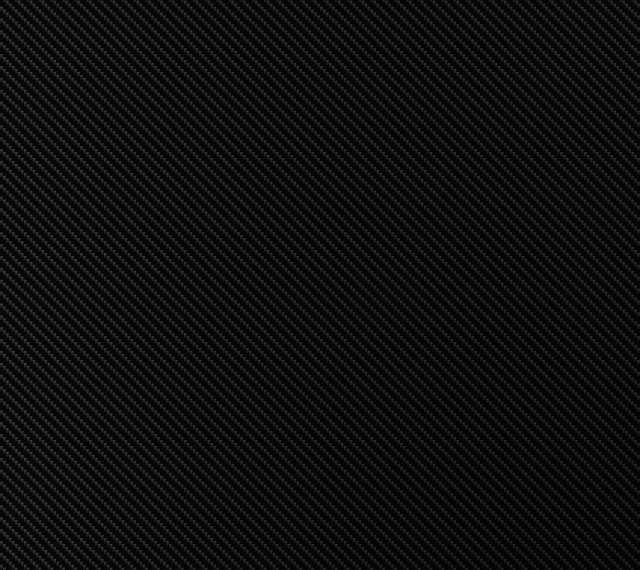
Reproduce this texture procedurally as a Shadertoy shader.

```glsl
// Black carbon-fibre twill: stair-stepped grey bricks under a soft uneven light.
#define REPEATS vec2(54.0, 48.0)   // twill repeats across and down
#define THREADS 4.0                // columns in one repeat
#define BRICK_HEIGHT 0.46          // lit part of a repeat
#define SEAM 0.14                  // dark seam, share of a column
#define VARIATION 0.12             // brightness change between bricks
#define SAMPLES 4                  // smoothing samples per axis
#define BASE_COLOR vec3(0.010)
#define WEFT_COLOR vec3(0.026)
#define BRICK_LOW vec3(0.040)
#define BRICK_HIGH vec3(0.215)

float hash(vec2 p) {
    return fract(sin(dot(p, vec2(127.1, 311.7))) * 43758.5453);
}

// Colour of the weave at uv, where the canvas spans 0 to 1
vec3 weave(vec2 uv) {
    vec2 p = uv * REPEATS;
    float column = floor(p.x * THREADS);
    float across = fract(p.x * THREADS);

    // Each column sits one step lower than its left neighbour
    float along = p.y + column / THREADS;
    float row = floor(along);
    float height = along - row;

    // Faint weft thread in the gap between bricks
    float gap = clamp((height - BRICK_HEIGHT) / (1.0 - BRICK_HEIGHT), 0.0, 1.0);
    vec3 color = mix(BASE_COLOR, WEFT_COLOR, sin(3.14159 * gap));

    // Lit warp brick with a crisp bright top that fades downward
    float inside = smoothstep(0.0, 0.06, height)
                 * (1.0 - smoothstep(BRICK_HEIGHT - 0.03, BRICK_HEIGHT, height));
    float seam = smoothstep(0.0, SEAM, across)
               * smoothstep(0.0, SEAM, 1.0 - across);
    float rise = clamp(height / BRICK_HEIGHT, 0.0, 1.0);
    vec3 brick = mix(BRICK_LOW, BRICK_HIGH, rise);
    brick *= 1.0 + VARIATION * (hash(vec2(column, row)) - 0.5);
    return mix(color, brick, inside * mix(0.3, 1.0, seam));
}

// Broad light: strongest at the left, weaker at the upper right
float sheen(vec2 uv) {
    float left = (1.0 - uv.x) * (1.0 - uv.x);
    return 0.72 + 0.50 * left + 0.32 * uv.x * uv.y;
}

void mainImage(out vec4 fragColor, in vec2 fragCoord) {
    // Average a grid of samples over the pixel
    vec3 color = vec3(0.0);
    for (int j = 0; j < SAMPLES; j++) {
        for (int i = 0; i < SAMPLES; i++) {
            vec2 offset = (vec2(i, j) + 0.5) / float(SAMPLES) - 0.5;
            color += weave((fragCoord + offset) / iResolution.xy);
        }
    }
    color /= float(SAMPLES * SAMPLES);
    fragColor = vec4(color * sheen(fragCoord / iResolution.xy), 1.0);
}
```
